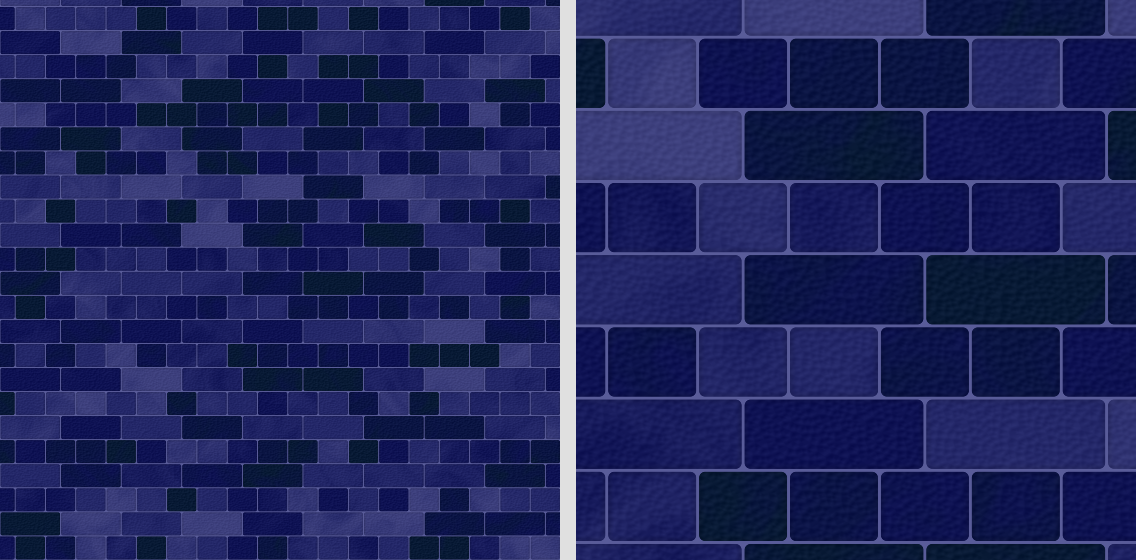
Left: the whole. Right: its middle third, enlarged.
Write a WebGL 2 fragment shader that draws this pattern.

```glsl
#version 300 es
precision highp float;
// Navy brick wall: rows of short headers alternate with rows of long stretchers.
// Each brick takes a hashed tone on a colour ramp, drifted by layered sines,
// with an embossed cellular grain and thin pale joints around rounded corners.

#define ROW_HEIGHT 0.04297
#define BRICK_LENGTH 0.1082
#define JOINT_WIDTH 0.0017
#define CORNER_RADIUS 0.0036
#define CLOUD_AMOUNT 0.09
#define GRAIN_CELLS vec2(210.0, 290.0)
#define GRAIN_AMOUNT 0.055
#define JOINT_COLOR vec3(0.35, 0.36, 0.60)

uniform vec2 u_resolution;
out vec4 fragColor;

float hash(vec2 p) {
    vec3 q = fract(p.xyx * vec3(0.1031, 0.1030, 0.0973));
    q += dot(q, q.yzx + 33.33);
    return fract((q.x + q.y) * q.z);
}

// Distance to the nearest jittered cell point
float cellular(vec2 p) {
    vec2 cell = floor(p);
    float nearest = 4.0;
    for (int y = -1; y <= 1; y++) {
        for (int x = -1; x <= 1; x++) {
            vec2 id = cell + vec2(x, y);
            vec2 point = id + vec2(hash(id + 17.0), hash(id + 71.0));
            vec2 delta = point - p;
            nearest = min(nearest, dot(delta, delta));
        }
    }
    return sqrt(nearest);
}

// Soft blotches, roughly -1 to 1
float clouds(vec2 p) {
    float sum = 0.0;
    float weight = 0.5;
    for (int i = 0; i < 4; i++) {
        p += 0.6 * sin(p.yx * 1.3 + float(i) * 2.1);
        sum += weight * sin(p.x) * sin(p.y + 1.0);
        p = mat2(1.36, 1.02, -1.02, 1.36) * p;
        weight *= 0.65;
    }
    return sum;
}

float roundedBox(vec2 p, vec2 halfSize, float radius) {
    vec2 q = abs(p) - halfSize + radius;
    return length(max(q, 0.0)) + min(max(q.x, q.y), 0.0) - radius;
}

// Green-black through navy to dusty violet
vec3 brickRamp(float tone) {
    vec3 color = vec3(0.03, 0.10, 0.205);
    color = mix(color, vec3(0.04, 0.08, 0.26), smoothstep(0.09, 0.20, tone));
    color = mix(color, vec3(0.055, 0.07, 0.325), smoothstep(0.22, 0.38, tone));
    color = mix(color, vec3(0.14, 0.155, 0.41), smoothstep(0.48, 0.73, tone));
    return mix(color, vec3(0.24, 0.25, 0.49), smoothstep(0.76, 1.0, tone));
}

void main() {
    vec2 uv = gl_FragCoord.xy / u_resolution.y;
    float pixel = 1.0 / u_resolution.y;

    // Brick layout: even rows hold half-length headers, shifted by half a header
    float row = floor(uv.y / ROW_HEIGHT);
    float isHeader = 1.0 - mod(row, 2.0);
    vec2 size = vec2(BRICK_LENGTH * (1.0 - 0.5 * isHeader), ROW_HEIGHT);
    vec2 grid = vec2(uv.x - 0.25 * BRICK_LENGTH * isHeader, uv.y) / size;
    vec2 brick = floor(grid);
    vec2 local = (fract(grid) - 0.5) * size;

    // Brick tone and blotches
    float tone = hash(brick + vec2(43.0, 19.0));
    tone += CLOUD_AMOUNT * clouds(uv * 34.0);
    vec3 color = brickRamp(tone);

    // Grain lit from the upper left
    vec2 grainPos = uv * GRAIN_CELLS;
    float relief = cellular(grainPos) - cellular(grainPos + vec2(-0.3, 0.45));
    color += GRAIN_AMOUNT * relief * vec3(0.8, 0.85, 1.0);

    // Rounded edge with a faint shade, then the joint
    float edge = roundedBox(local, 0.5 * (size - JOINT_WIDTH), CORNER_RADIUS);
    color *= 1.0 - 0.10 * smoothstep(-0.004, 0.0, edge);
    float joint = smoothstep(-0.5 * pixel, 0.5 * pixel, edge);
    color = mix(color, JOINT_COLOR, joint);

    fragColor = vec4(clamp(color, 0.0, 1.0), 1.0);
}
```
